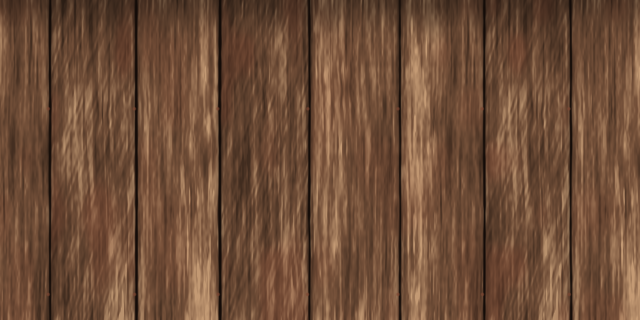
Give the GLSL for this texture, as a WebGL 1 fragment shader.

```glsl
precision highp float;
// Weathered upright wooden planks parted by narrow dark gaps.
// Stretched noise layers give grain, scratches, pores and worn flecks;
// five kinds of plank recur across the wall, each with its own tint and wear.
uniform vec2 u_resolution;

// Layout, in canvas heights (the canvas is 2 wide and 1 high)
const float FIRST_GAP = 0.156;
const float PITCH = 0.2713;
const float GAP_HALF = 0.0036;
const float KINDS = 5.0;
const float NAIL_RADIUS = 0.005;

// Strength of each grain layer
const float FINE = 1.05;
const float MEDIUM = 0.85;
const float BROAD = 0.75;
const float SCRATCH = 0.75;
const float FLECK = 0.75;
const float PORE = 0.55;

const vec3 SHADE = vec3(0.30, 0.205, 0.145);
const vec3 BROWN = vec3(0.465, 0.322, 0.230);
const vec3 PALE = vec3(0.74, 0.580, 0.435);
const vec3 RUST = vec3(0.52, 0.290, 0.205);
const vec3 GAP = vec3(0.075, 0.045, 0.030);

float hash(vec2 p) {
    return fract(sin(dot(p, vec2(127.1, 311.7))) * 43758.545);
}

float noise(vec2 p) {
    vec2 i = floor(p), f = fract(p);
    f = f * f * (3.0 - 2.0 * f);
    return mix(mix(hash(i), hash(i + vec2(1.0, 0.0)), f.x),
               mix(hash(i + vec2(0.0, 1.0)), hash(i + 1.0), f.x), f.y);
}

// Noise centred on zero
float wave(vec2 p) {
    return noise(p) - 0.5;
}

// Position of gap k; the middle planks are a little wider
float gapX(float k) {
    float d = k - 3.0;
    return FIRST_GAP + PITCH * k + 0.028 * d * exp(-d * d) - 0.003 * exp(-d * d);
}

// Signed tone of the wood, from -1 (dark) to 1 (pale)
float woodTone(vec2 p, float kind, float slanted) {
    float across = p.x / PITCH;
    vec2 seed = vec2(kind * 37.0 + 11.0, kind * 13.0 + 5.0);

    // A small knot bends the grain around itself
    vec2 knotAt = vec2(0.2 + 0.6 * hash(seed), 0.55 + 0.25 * hash(seed + 3.0));
    vec2 k = (p - vec2(knotAt.x * PITCH, knotAt.y)) / vec2(0.018, 0.032);
    float knot = exp(-dot(k, k));
    vec2 q = p;
    q.x += 0.012 * wave(p * vec2(7.0, 3.5) + seed) + 0.010 * knot * k.x;

    // Streaks from fine to broad
    float tone = FINE * wave(q * vec2(170.0, 9.0) + seed);
    tone += MEDIUM * wave(q * vec2(75.0, 4.0) + seed * 1.7);
    tone += BROAD * wave(q * vec2(22.0, 1.3) + seed * 2.3);
    tone += 0.5 * wave(q * vec2(9.0, 5.0) + seed * 3.1);
    tone += 0.4 * wave(q * vec2(210.0, 55.0) + seed);

    // Oblique saw scratches
    vec2 s = vec2(p.x - 0.32 * p.y, p.y);
    tone += SCRATCH * mix(0.3, 1.0, slanted) * wave(s * vec2(135.0, 15.0) + seed);

    // Worn pale band, on the left of some kinds and the right of others
    float bandAt = mix(0.78, 0.22, step(2.5, kind));
    float band = exp(-pow((across - bandAt) / 0.24, 2.0));
    float lower = mix(1.0, smoothstep(1.0, 0.35, p.y), 1.0 - step(2.5, kind));
    float wear = band * lower * (0.6 + 0.8 * noise(q * vec2(14.0, 3.0) + seed));
    tone += 0.50 * wear - 0.13;

    // Bright flecks where worn, dark pores elsewhere
    float fleck = smoothstep(0.66, 0.92, noise(q * vec2(120.0, 13.0) + seed * 4.0));
    tone += FLECK * fleck * (0.35 + 0.65 * wear);
    float pore = smoothstep(0.70, 0.95, noise(q * vec2(100.0, 6.0) + seed * 5.0));
    tone -= PORE * pore;

    // Long dark seam in each plank, and the knot
    float seamAt = mix(0.55, 0.44, step(2.5, kind)) + 0.06 * wave(vec2(p.y * 4.0, kind));
    tone -= 0.45 * exp(-pow((across - seamAt) / 0.035, 2.0)) * noise(seed + p.y * 3.0);
    return tone - 0.55 * knot;
}

void main() {
    vec2 p = gl_FragCoord.xy / u_resolution * vec2(2.0, 1.0);
    float pixel = 1.0 / u_resolution.y;

    // Find the plank and its nearest gap
    float id = floor((p.x - FIRST_GAP) / PITCH);
    id += step(gapX(id + 1.0), p.x) - step(p.x, gapX(id));
    float left = gapX(id), right = gapX(id + 1.0);
    float nearest = id + step(0.5 * (left + right), p.x);
    float kind = mod(id + KINDS, KINDS);
    float ruddy = 1.0 - step(0.5, abs(abs(kind - 1.0) - 1.0));

    // Wood colour
    float tone = woodTone(vec2(p.x - left, p.y), kind, ruddy);
    vec3 color = tone < 0.0 ? mix(BROWN, SHADE, min(-tone, 1.2))
                            : mix(BROWN, PALE, min(tone, 1.1));
    float rust = smoothstep(0.5, 0.85, noise(vec2(p.x * 13.0, p.y * 6.0) + kind * 9.0));
    color = mix(color, RUST, rust * mix(0.14, 0.32, ruddy));
    color *= 1.0 - 0.06 * ruddy;

    // Grime along the top and beside the gaps
    float offset = p.x - gapX(nearest) + 0.002 * wave(vec2(p.y * 9.0, nearest * 7.0));
    float gapDist = abs(offset);
    color *= 1.0 - 0.35 * smoothstep(0.86, 1.02, p.y + 0.05 * wave(p * vec2(40.0, 3.0)));
    color *= 1.0 - 0.38 * exp(-gapDist / 0.008);

    // Dark gap of uneven width
    float halfWidth = GAP_HALF * (0.75 + 0.5 * hash(vec2(nearest, 4.0)));
    halfWidth += 0.0016 * wave(vec2(p.y * 30.0, nearest * 3.0));
    float edge = max(pixel, 0.0015);
    color = mix(GAP, color, smoothstep(halfWidth - edge, halfWidth + edge, gapDist));

    // Rusty nail marks at two heights on the plank edges
    float nailY = min(abs(p.y - 0.66), abs(p.y - 0.08));
    float nail = length(vec2(offset + 0.006, nailY));
    color = mix(color, RUST * 0.95, 0.7 * smoothstep(NAIL_RADIUS + pixel, NAIL_RADIUS - pixel, nail));

    gl_FragColor = vec4(color, 1.0);
}
```
